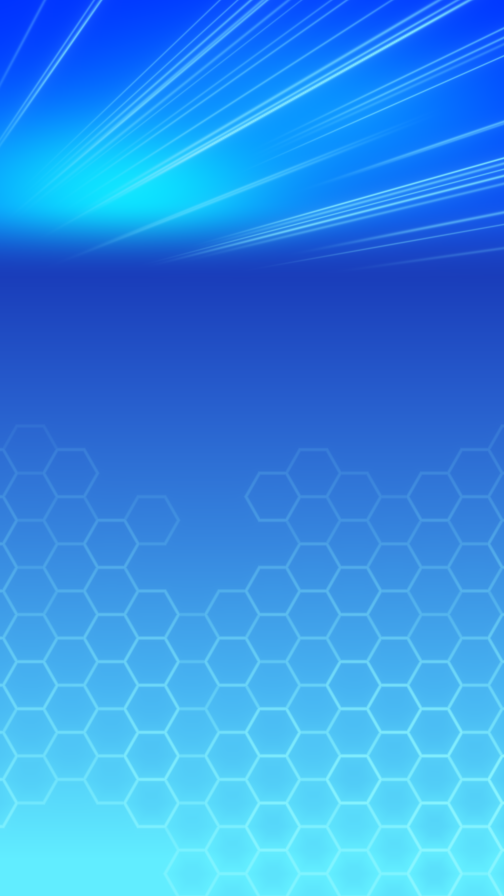
This background is drawn by a Shadertoy shader. Its source:

```glsl
const vec3 ROYAL = vec3(0.0, 0.18, 1.0);
const vec3 AZURE = vec3(0.03, 0.60, 1.0);
const vec3 CYAN = vec3(0.05, 0.91, 1.0);
const vec3 RAY_TINT = vec3(0.50, 0.90, 1.0);
const vec3 LINE_TINT = vec3(0.56, 0.97, 1.0);

float hash(vec2 p) {
    return fract(sin(dot(p, vec2(127.1, 311.7))) * 43758.5453);
}

float blob(vec2 p, vec2 center, vec2 size) {
    vec2 d = (p - center) / size;
    return exp(-dot(d, d));
}

// Vertical gradient, t runs from 0 at the top to 1 at the bottom
vec3 depthGradient(float t) {
    vec3 c = mix(vec3(0.10, 0.24, 0.73), vec3(0.15, 0.36, 0.80), clamp((t - 0.31) / 0.13, 0.0, 1.0));
    c = mix(c, vec3(0.21, 0.52, 0.87), clamp((t - 0.44) / 0.16, 0.0, 1.0));
    c = mix(c, vec3(0.28, 0.71, 0.95), clamp((t - 0.60) / 0.17, 0.0, 1.0));
    return mix(c, vec3(0.38, 0.93, 1.0), clamp((t - 0.77) / 0.19, 0.0, 1.0));
}

// Glowing sky above the horizon
vec3 skyGlow(vec2 p) {
    vec3 c = mix(ROYAL, vec3(0.07, 0.28, 0.90), smoothstep(0.2, 0.5, p.y));
    c = mix(c, AZURE, 0.90 * blob(p, vec2(0.62, 0.22), vec2(0.40, 0.18)));
    c = mix(c, AZURE, 0.92 * blob(p, vec2(0.16, 0.37), vec2(0.50, 0.20)));
    return mix(c, CYAN, 0.95 * blob(p, vec2(0.25, 0.38), vec2(0.28, 0.125)));
}

// Fan of thin rays; polar holds radius and angle about the vanishing point
float rayBundle(vec2 polar, float angle, float spread, float start, float reach, int count) {
    float light = 0.0;
    for (int i = 0; i < count; i++) {
        vec2 seed = vec2(float(i), angle * 10.0);
        float offset = (float(i) + hash(seed)) / float(count) - 0.5;
        float dist = polar.x * sin(polar.y - angle - offset * spread);
        float width = mix(0.0018, 0.0034, hash(seed + 3.0));
        float begin = start + 0.15 * hash(seed + 7.0);
        float fade = smoothstep(begin, begin + 0.35, polar.x);
        fade *= 1.0 - smoothstep(reach - 0.3, reach + 0.15, polar.x);
        float core = exp(-dist * dist / (width * width));
        float halo = 0.16 * exp(-abs(dist) / 0.012);
        light += (core + halo) * fade * mix(0.4, 1.0, hash(seed + 11.0));
    }
    return light;
}

float allRays(vec2 p) {
    vec2 d = p - vec2(-0.266, 0.671);
    vec2 polar = vec2(length(d), atan(-d.y, d.x));
    float light = 0.5 * rayBundle(polar, 0.141, 0.004, 0.82, 1.8, 1);
    light += 0.8 * rayBundle(polar, 0.187, 0.025, 0.70, 1.8, 2);
    light += 1.0 * rayBundle(polar, 0.257, 0.040, 0.52, 1.7, 5);
    light += 0.6 * rayBundle(polar, 0.326, 0.012, 0.78, 1.8, 2);
    light += 0.9 * rayBundle(polar, 0.377, 0.008, 0.38, 1.1, 2);
    light += 0.7 * rayBundle(polar, 0.433, 0.040, 0.72, 1.7, 4);
    light += 1.1 * rayBundle(polar, 0.520, 0.030, 0.38, 1.5, 3);
    light += 0.6 * rayBundle(polar, 0.600, 0.080, 0.42, 1.4, 3);
    light += 0.6 * rayBundle(polar, 0.710, 0.130, 0.32, 1.3, 7);
    light += 0.6 * rayBundle(polar, 0.970, 0.040, 0.25, 1.0, 3);
    return light + 0.5 * rayBundle(polar, 1.086, 0.010, 0.25, 1.0, 1);
}

// Signed distance to a flat-topped hexagon one unit high
float hexagon(vec2 p) {
    p = abs(p);
    return max(p.y, p.x * 0.8660 + p.y * 0.5) - 0.5;
}

// Ragged outline of the honeycomb, by column and height
float cellPresent(float column, float y) {
    float side = column - 4.4;
    float valley = side < 0.0 ? exp(-pow(side / 2.6, 2.0)) : exp(-pow(side / 2.0, 4.0));
    float notch = exp(-pow((column - 9.0) / 1.5, 2.0));
    float top = -0.25 + 3.7 * valley + notch;
    float bottom = 7.05 + 0.2 * column + 5.0 * step(3.5, column) + step(column, -0.5);
    float body = step(top, y) * step(y, bottom);
    float loner = step(abs(abs(column - 4.5) - 1.5), 0.1) * step(abs(y - 1.25), 0.5);
    // One more cell on the right-hand shoulder
    float shoulder = step(abs(column - 7.0), 0.1) * step(abs(y - 0.5), 0.1);
    return max(body, max(loner, shoulder));
}

// x: line strength, y: shade inside the cells
vec2 honeycomb(vec2 g, float pixel) {
    vec2 result = vec2(0.0);
    float nearColumn = floor(g.x / 0.8660 + 0.5);
    for (int i = -1; i <= 1; i++) {
        float column = nearColumn + float(i);
        float shift = 0.5 * mod(column, 2.0);
        float nearRow = floor(g.y - shift + 0.5);
        for (int j = -1; j <= 1; j++) {
            float y = nearRow + float(j) + shift;
            float d = hexagon(g - vec2(column * 0.8660, y));
            float gain = cellPresent(column, y) * mix(0.55, 1.0, hash(vec2(column, y)));
            float line = 1.0 - smoothstep(0.008, 0.034 + pixel, abs(d));
            line += 0.18 * exp(-abs(d) / 0.07);
            result = max(result, gain * vec2(line, smoothstep(0.0, -0.4, d)));
        }
    }
    return result;
}

void mainImage(out vec4 fragColor, in vec2 fragCoord) {
    // Width is one unit, y points down from the top edge
    vec2 p = vec2(fragCoord.x, iResolution.y - fragCoord.y) / iResolution.x;
    float t = 1.0 - fragCoord.y / iResolution.y;
    vec3 color = mix(skyGlow(p), depthGradient(t), smoothstep(0.225, 0.312, t));

    // Light streaks
    color = mix(color, RAY_TINT, clamp(0.85 * allRays(p), 0.0, 0.95));

    // Honeycomb, stronger toward the lower right
    float cell = 0.0935;
    vec2 grid = (p - vec2(0.060, 0.892)) / cell * vec2(1.009, 1.0);
    vec2 comb = honeycomb(grid, 1.0 / (iResolution.x * cell));
    float strength = smoothstep(0.48, 0.95, t) * mix(0.75, 1.15, p.x);
    color = mix(color, vec3(0.25, 0.67, 0.93), 0.20 * strength * comb.y);
    color = mix(color, LINE_TINT, clamp((0.12 + 0.6 * strength) * comb.x, 0.0, 0.9));
    fragColor = vec4(color, 1.0);
}
```
